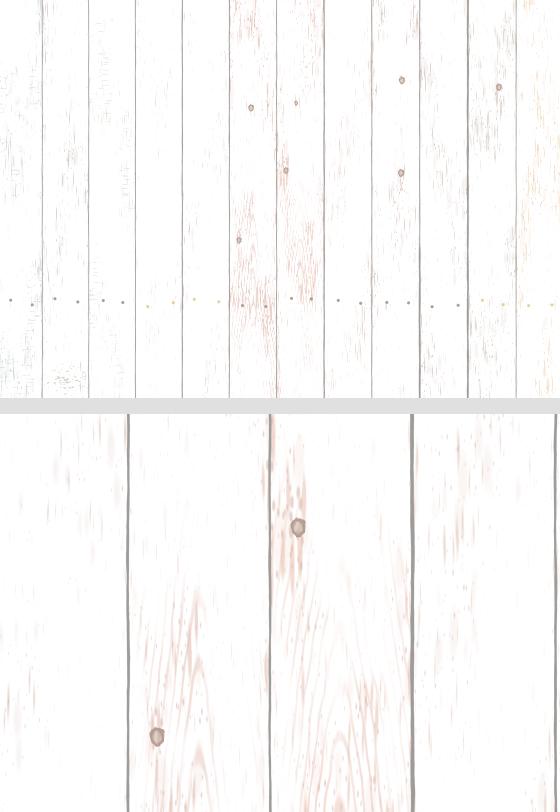
Top: the whole. Bottom: its middle third, enlarged.
This texture is drawn by a WebGL 2 fragment shader. Its source:

```glsl
#version 300 es
precision highp float;
// Whitewashed plank wall: twelve upright boards split by thin grey seams, with a row of nails.
// Worn streaks are stretched cellular flecks whose density follows layered sines;
// arched grain and knots are distance fields placed per board by hash.
uniform vec2 u_resolution;
out vec4 outColor;

// All lengths are in canvas heights.
const float FIRST_SEAM = 0.1062;
const float BOARD_WIDTH = 0.1165;
const float BOARD_GROWTH = 0.000256;
const float NAIL_HEIGHT = 0.24;
const float NAIL_RADIUS = 0.0038;
const float KNOT_CELL = 0.17;
const float KNOT_RADIUS = 0.0085;
const vec3 WHITE = vec3(1.0);
const vec3 SEAM_GREY = vec3(0.62, 0.61, 0.60);
const vec3 KNOT_BROWN = vec3(0.70, 0.60, 0.55);
const vec3 NAIL_BROWN = vec3(0.64, 0.55, 0.50);
const vec3 NAIL_GOLD = vec3(0.88, 0.78, 0.58);
const vec3 SCUFF_OLIVE = vec3(0.76, 0.75, 0.70);
const float SEAM_WIDTH[12] = float[12](.0019, .0019, .0020, .0026, .0022, .0020,
                                       .0030, .0022, .0024, .0044, .0019, .0019);
const float WEAR[12] = float[12](.50, .48, .34, .32, .34, .56, .56, .42, .46, .47, .54, .54);
const vec3 TINT[12] = vec3[12](
  vec3(.77, .81, .80), vec3(.79, .75, .73), vec3(.84, .82, .76), vec3(.86, .80, .77),
  vec3(.84, .74, .70), vec3(.90, .76, .72), vec3(.92, .78, .73), vec3(.89, .79, .74),
  vec3(.83, .74, .70), vec3(.81, .73, .69), vec3(.84, .79, .75), vec3(.95, .84, .71));

float hash(vec2 p) {
  return fract(sin(dot(p, vec2(127.1, 311.7))) * 43758.5);
}

// Layered sines, roughly -1 to 1.
float waves(vec2 p) {
  float sum = 0.0, amp = 0.5;
  for (int i = 0; i < 5; i++) {
    sum += amp * sin(p.x + 1.7 * sin(p.y + float(i)));
    p = mat2(1.5, 1.1, -1.1, 1.5) * p + 2.3;
    amp *= 0.6;
  }
  return sum;
}

// Cellular flecks of random size; amount sets the largest radius in cells.
float flecks(vec2 p, float amount) {
  vec2 cell = floor(p), f = fract(p);
  float cover = 0.0;
  for (int j = -1; j <= 1; j++)
    for (int i = -1; i <= 1; i++) {
      vec2 o = vec2(i, j), id = cell + o;
      vec2 point = o + vec2(hash(id), hash(id + 37.2));
      float radius = amount * hash(id + 71.9);
      cover = max(cover, smoothstep(0.0, 0.32, radius - length(f - point)));
    }
  return cover;
}

// Soft bump of the given radii around a centre.
float bump(vec2 d, vec2 radii) {
  d /= radii;
  return exp(-dot(d, d));
}

float disc(float d, float radius, float px) {
  return 1.0 - smoothstep(radius - px, radius + px, d);
}

void main() {
  vec2 p = gl_FragCoord.xy / u_resolution.y;
  float px = 0.7 / u_resolution.y;

  // Board layout: widths grow slightly to the right.
  float k = (sqrt(BOARD_WIDTH * BOARD_WIDTH + 4.0 * BOARD_GROWTH * (p.x - FIRST_SEAM))
            - BOARD_WIDTH) / (2.0 * BOARD_GROWTH);
  float board = clamp(floor(k) + 1.0, 0.0, 11.0);
  float u = fract(k), seam = floor(k + 0.5);
  float width = BOARD_WIDTH + 2.0 * BOARD_GROWTH * k;
  float seamDist = abs((k - seam) * width + 0.0005 * waves(vec2(p.y * 35.0, seam * 5.0)));
  int b = int(board);
  vec3 tint = TINT[b];

  // Patchy wear, stronger at the seams, upper right and lower left.
  float patchy = smoothstep(-0.3, 0.8, waves(vec2(p.y * 10.0 + board * 3.7, u * 4.0 + board * 1.9)));
  float scuff = bump(p - vec2(0.165, 0.045), vec2(0.06, 0.045));
  float amber = bump(p - vec2(1.355, 0.83), vec2(0.03, 0.25));
  float middle = bump(p - vec2(0.68, 0.22), vec2(0.10, 0.07));
  float wear = WEAR[b] * (0.36 + 0.64 * patchy) + 0.18 * amber + 0.12 * middle;
  wear += 0.25 * exp(-seamDist / 0.004);

  // Knots: at most one per cell, on the boards right of centre.
  float row = floor(p.y / KNOT_CELL);
  vec2 knotId = vec2(board, row);
  vec2 knotAt = vec2(0.2 + 0.6 * hash(knotId + 5.3), 0.25 + 0.5 * hash(knotId + 9.1));
  vec2 knotVec = vec2((u - knotAt.x) * width, p.y - (row + knotAt.y) * KNOT_CELL);
  float hasKnot = step(4.5, board) * step(board, 10.5) * step(2.0, row) * step(0.52, hash(knotId + 2.7));
  wear += 0.3 * hasKnot * bump(knotVec, vec2(0.010, 0.04));

  // Pale broken wash, long streaks, short chips and cross scratches.
  vec2 bent = p + vec2(0.002 * waves(vec2(p.y * 9.0, p.x * 12.0)), 0.0);
  float wash = flecks(bent * vec2(95.0, 18.0) + 90.0, wear * 1.35);
  vec3 color = mix(WHITE, tint, 0.16 * wash);
  color = mix(color, tint, 0.62 * flecks(bent * vec2(200.0, 15.0), wear));
  color = mix(color, tint * 0.9, 0.55 * flecks(bent * vec2(240.0, 70.0) + 40.0, wear * 0.75));
  float cross = (board == 0.0 || board == 2.0) ? 0.5 * patchy : 0.0;
  color = mix(color, tint, 0.4 * flecks(p * vec2(30.0, 190.0), cross));
  color = mix(color, SCUFF_OLIVE, 0.6 * flecks(p * vec2(110.0, 190.0), scuff * 0.7));

  // Arched grain on the two central boards.
  float arch = 17.0 * sqrt((u - 0.5) * (u - 0.5) + 0.004) + 17.0 * p.y
             + 0.5 * waves(vec2(p.y * 11.0 + board * 2.0, u * 3.0));
  float grain = 1.0 - smoothstep(0.04, 0.2, abs(fract(arch) - 0.5));
  float grained = (board == 5.0 || board == 6.0) ? 1.0 - smoothstep(0.45, 0.68, p.y) : 0.0;
  color = mix(color, tint, 0.55 * grain * grained * patchy);

  // Knot body with a darker rim.
  float knotDist = length(knotVec * vec2(1.1, 0.85)) + 0.0012 * waves(knotVec * 300.0);
  float size = KNOT_RADIUS * (0.55 + 0.45 * hash(knotId + 4.4));
  float rim = 0.45 + 0.5 * smoothstep(0.4, 0.8, knotDist / size);
  color = mix(color, KNOT_BROWN, hasKnot * rim * disc(knotDist, size, px));

  // Two nails per board.
  for (int i = 0; i < 2; i++) {
    vec2 id = vec2(board, float(i) + 20.0);
    float x = 0.29 + 0.48 * float(i) + 0.08 * (hash(id) - 0.5);
    float y = NAIL_HEIGHT + 0.022 * (hash(id + 3.0) - 0.5);
    float d = length(vec2((u - x) * width, p.y - y));
    bool golden = board == 3.0 || board == 4.0 || board > 9.5;
    vec3 metal = golden ? NAIL_GOLD : NAIL_BROWN;
    color = mix(color, metal, 0.85 * disc(d, NAIL_RADIUS, px));
  }

  // Seams of slightly uneven width; the ninth widens in its lower part.
  float gap = SEAM_WIDTH[int(clamp(seam, 0.0, 11.0))];
  gap *= 1.0 + 0.2 * waves(vec2(p.y * 60.0, seam * 3.0));
  if (seam == 8.0) gap += 0.002 * (1.0 - smoothstep(0.37, 0.39, p.y));
  color = mix(color, SEAM_GREY, disc(seamDist, 0.5 * gap, px));
  outColor = vec4(color, 1.0);
}
```
